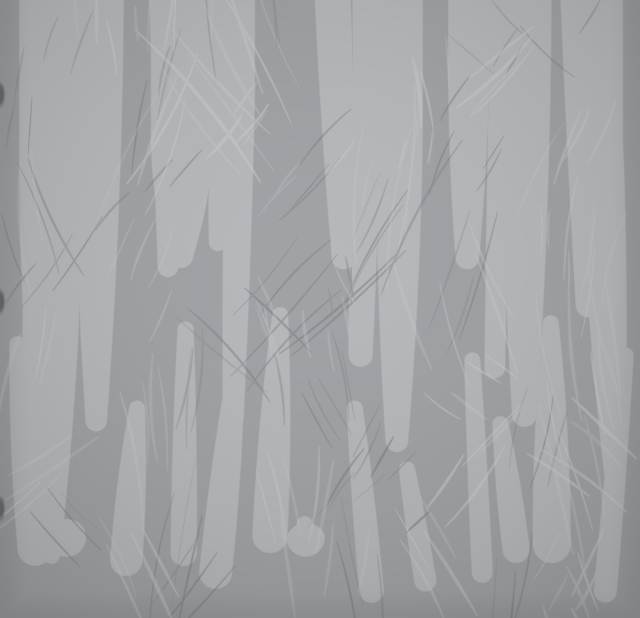
A Shadertoy shader for this pattern:

```glsl
// Frosted grey panel: pale hanging and rising blades under fine light and dark scratches.

const vec3 GAP_GREY = vec3(0.628, 0.638, 0.652);
const vec3 BLADE_GREY = vec3(0.712, 0.724, 0.735);
const vec3 LIGHT_SCRATCH = vec3(0.785, 0.798, 0.805);
const vec3 DARK_SCRATCH = vec3(0.47, 0.48, 0.49);
const float SOFTNESS = 0.0016;

float hash(float n) {
    return fract(sin(n * 127.1 + 11.7) * 43758.5453);
}

float range(float seed, float low, float high) {
    return mix(low, high, hash(seed));
}

float cover(float d, float softness) {
    return 1.0 - smoothstep(-softness, softness, d);
}

// Capsule from a wide root to a narrow rounded tip.
float bladeDistance(vec2 p, vec2 root, vec2 tip, float rootRadius, float tipRadius) {
    vec2 axis = tip - root;
    float h = clamp(dot(p - root, axis) / dot(axis, axis), 0.0, 1.0);
    return length(p - root - axis * h) - mix(rootRadius, tipRadius, h * h);
}

// Thin tapered arc; the angle is measured clockwise from vertical.
float scratch(vec2 p, vec2 center, float angle, float halfLength, float radius, float bend) {
    vec2 dir = vec2(sin(angle), cos(angle));
    vec2 q = p - center;
    float t = dot(q, dir) / halfLength;
    float side = dot(q, vec2(dir.y, -dir.x)) + bend * halfLength * (t * t - 0.5);
    float d = max(abs(side) - radius * (1.0 - 0.6 * t * t), (abs(t) - 1.0) * halfLength);
    return cover(d, SOFTNESS);
}

// Blades hanging from the top edge, with uneven lengths.
float hangingBlades(vec2 p, float aspect, float count, float seed, float maxRadius) {
    float mask = 0.0;
    for (float i = 0.0; i < count; i++) {
        float s = seed + i * 7.0;
        float x = (i + range(s, 0.25, 0.75)) / count * aspect;
        vec2 root = vec2(x, range(s + 1.0, 0.72, 1.1));
        vec2 tip = vec2(x + range(s + 2.0, -0.025, 0.025), range(s + 3.0, 0.1, 0.62));
        float radius = range(s + 4.0, 0.55, 1.0) * maxRadius;
        float d = bladeDistance(p, root, tip, radius, range(s + 5.0, 0.013, 0.022));
        // The upper end continues straight up past the edge.
        float column = max(abs(p.x - x) - radius, root.y - p.y);
        mask = max(mask, cover(min(d, column), SOFTNESS));
    }
    return mask;
}

// Blades rising from near the bottom edge.
float risingBlades(vec2 p, float aspect, float count, float seed) {
    float mask = 0.0;
    for (float i = 0.0; i < count; i++) {
        float s = seed + i * 7.0;
        float x = (i + range(s, 0.2, 0.8)) / count * aspect;
        vec2 root = vec2(x, range(s + 1.0, 0.03, 0.14));
        vec2 tip = vec2(x + range(s + 2.0, -0.035, 0.035), range(s + 3.0, 0.14, 0.52));
        float d = bladeDistance(p, root, tip, range(s + 4.0, 0.017, 0.033), 0.013);
        mask = max(mask, cover(d, SOFTNESS));
    }
    return mask;
}

// Groups of nearly parallel scratches; rightLean is the share leaning right.
float scratchGroups(vec2 p, float aspect, float groups, float perGroup, float seed,
                    float rightLean, float maxAngle, float maxRadius) {
    float mask = 0.0;
    for (float g = 0.0; g < groups; g++) {
        float s = seed + g * 41.0;
        vec2 home = vec2(hash(s) * aspect, (g + hash(s + 1.0)) / groups);
        float lean = hash(s + 2.0) < rightLean ? 1.0 : -1.0;
        float steep = hash(s + 3.0);
        float angle = lean * mix(0.08, maxAngle, steep * mix(1.0, steep, home.y));
        float reach = mix(0.035, 0.15, pow(hash(s + 4.0), 1.5));
        for (float k = 0.0; k < perGroup; k++) {
            float t = s + 5.0 + k * 6.0;
            vec2 center = home + vec2(range(t, -0.07, 0.07), range(t + 1.0, -0.06, 0.06));
            float halfLength = reach * range(t + 2.0, 0.6, 1.15);
            float radius = range(t + 3.0, 0.35, 1.0) * maxRadius;
            float line = scratch(p, center, angle + range(t + 4.0, -0.09, 0.09),
                                 halfLength, radius, range(t + 5.0, -0.09, 0.09));
            mask = max(mask, line * range(t + 3.5, 0.4, 1.0));
        }
    }
    return mask;
}

// Dark worn notches along the left edge.
float edgeNotches(vec2 p) {
    vec2 q = vec2(p.x, mod(p.y - 0.01, 0.335) - 0.167);
    return cover(length(q * vec2(1.0, 0.4)) - 0.007, 0.003);
}

void mainImage(out vec4 fragColor, in vec2 fragCoord) {
    vec2 p = fragCoord / iResolution.y;
    float aspect = iResolution.x / iResolution.y;
    vec2 uv = vec2(p.x / aspect, p.y);

    float blades = hangingBlades(p, aspect, 9.0, 3.0, 0.052);
    blades = max(blades, hangingBlades(p, aspect, 6.0, 211.0, 0.026));
    blades = max(blades, risingBlades(p, aspect, 13.0, 401.0));
    vec3 color = mix(GAP_GREY, BLADE_GREY, blades);

    float dark = scratchGroups(p, aspect, 30.0, 3.0, 907.0, 0.6, 0.85, 0.0021);
    float light = scratchGroups(p, aspect, 34.0, 4.0, 2503.0, 0.4, 1.1, 0.0032);
    color = mix(color, DARK_SCRATCH, dark * 0.55);
    color = mix(color, LIGHT_SCRATCH, light * 0.62);

    // Shade towards the borders.
    vec2 offset = uv - vec2(0.5, 0.58);
    float border = min(min(uv.x, 1.0 - uv.x), uv.y);
    color *= 1.0 - 0.27 * dot(offset, offset);
    color *= mix(0.95, 1.0, smoothstep(0.0, 0.05, border));
    color = mix(color, vec3(0.33), edgeNotches(p) * 0.8);

    fragColor = vec4(color, 1.0);
}
```
